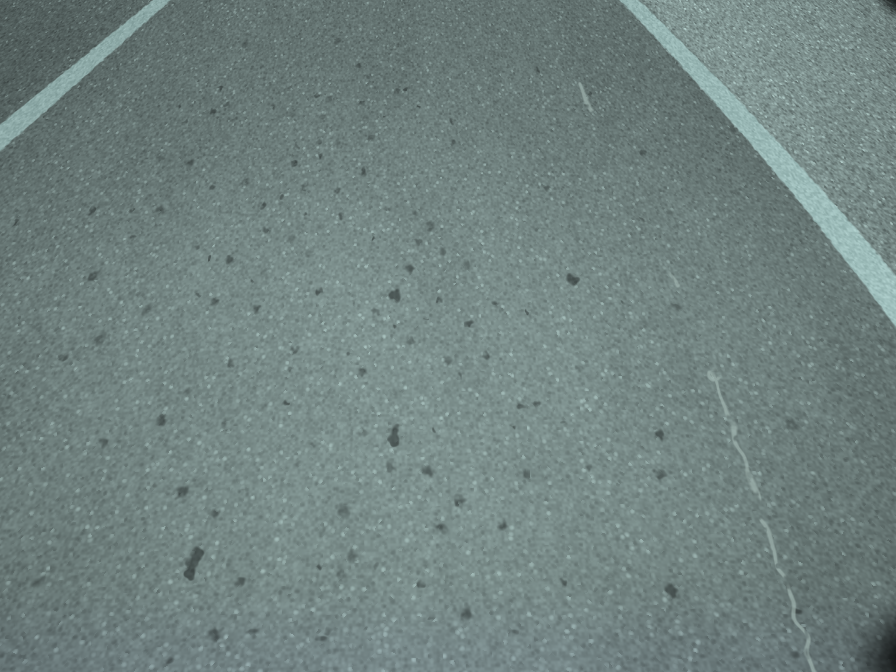
A Shadertoy shader for this texture:

```glsl
// Worn asphalt lane seen from above, with two painted edge lines, oil drips and a pale crack.
// A conformal log mapping shrinks the grain towards the far end; pebbles come from
// jittered cells, drips from hashed cells, and soft gradients give the light.
#define ROAD_TINT vec3(0.868, 1.0, 0.982)
#define PAINT_COLOR vec3(0.62, 0.745, 0.735)
#define FAR_LIGHT 0.455
#define NEAR_LIGHT 0.565
#define SIDE_FALLOFF 0.105
#define PERSPECTIVE 0.55
#define PEBBLE_FREQ 105.0
#define GRAIN_GAIN 0.125
#define DRIP_FREQ 17.0
#define DRIP_DARKNESS 0.38

float hash(vec2 p) {
    vec3 q = fract(vec3(p.xyx) * 0.1031);
    q += dot(q, q.yzx + 33.33);
    return fract((q.x + q.y) * q.z);
}

vec2 hash2(vec2 p) {
    return vec2(hash(p + 17.3), hash(p + 61.7));
}

float noise(vec2 p) {
    vec2 i = floor(p), f = fract(p);
    f = f * f * (3.0 - 2.0 * f);
    return mix(mix(hash(i), hash(i + vec2(1, 0)), f.x),
               mix(hash(i + vec2(0, 1)), hash(i + vec2(1, 1)), f.x), f.y);
}

float fbm(vec2 p) {
    float sum = 0.0, amp = 0.5;
    for (int i = 0; i < 4; i++) {
        sum += amp * noise(p);
        p = p * 2.03 + 11.7;
        amp *= 0.5;
    }
    return sum;
}

float segmentDist(vec2 p, vec2 a, vec2 b) {
    vec2 d = b - a;
    return length(p - a - d * clamp(dot(p - a, d) / dot(d, d), 0.0, 1.0));
}

// Stones: x is the tone of the nearest one, y marks rare bright chips
vec2 pebbles(vec2 p) {
    vec2 cell = floor(p);
    float nearest = 9.0, tone = 0.0;
    for (int k = 0; k < 9; k++) {
        vec2 c = cell + vec2(k % 3 - 1, k / 3 - 1);
        float d = length(p - c - hash2(c));
        if (d < nearest) { nearest = d; tone = hash(c + 5.1); }
    }
    float body = 1.0 - smoothstep(0.1, 0.65, nearest);
    return vec2((tone - 0.5) * body, smoothstep(0.9, 1.0, tone) * body);
}

// Oil drips scattered over the road plane, denser near the lane centre
float drips(vec2 road, float density) {
    vec2 p = road * DRIP_FREQ;
    p += 0.16 * (vec2(noise(p * 7.0), noise(p * 7.0 + 31.0)) - 0.5);
    vec2 cell = floor(p);
    float mask = 0.0;
    for (int k = 0; k < 9; k++) {
        vec2 c = cell + vec2(k % 3 - 1, k / 3 - 1);
        vec2 d = p - c - hash2(c);
        d.y *= mix(0.75, 1.2, hash(c + 2.9));
        float size = mix(0.07, 0.17, hash(c + 8.4));
        float present = step(hash(c + 41.0), density);
        float strength = mix(0.25, 1.0, hash(c + 3.7));
        mask = max(mask, present * strength * (1.0 - smoothstep(size * 0.3, size * 1.4, length(d))));
    }
    return mask;
}

float stain(vec2 p, vec2 a, vec2 b, float radius) {
    float d = segmentDist(p, a, b) + 0.008 * (noise(p * 130.0) - 0.5);
    return 1.0 - smoothstep(radius * 0.5, radius * 1.2, d);
}

void mainImage(out vec4 fragColor, in vec2 fragCoord) {
    vec2 p = fragCoord / iResolution.y;
    float t = 1.0 - p.y, px = 1.0 / iResolution.y;
    float scale = 1.0 - PERSPECTIVE * p.y;
    vec2 road = vec2((p.x - 0.6) / scale, -log(scale) / PERSPECTIVE) + 4.0;

    // Edge lines, as signed horizontal offsets from their centres
    float leftX = p.x - (0.241 - 1.178 * t);
    float rightX = p.x - (0.936 + t - 0.25 * t * t);
    float shoulder = smoothstep(0.0, 0.03, rightX);

    // Broad light
    float side = (p.x - 0.63) / 0.67;
    float light = mix(FAR_LIGHT, NEAR_LIGHT, smoothstep(0.0, 0.5, t));
    light -= SIDE_FALLOFF * side * side + 0.03 * smoothstep(0.7, 1.0, t);
    light += 0.17 * shoulder * smoothstep(0.6, 0.1, t);
    light += 0.05 * (fbm(road * vec2(9.0, 4.0)) - 0.47);

    // Grain
    vec2 stone = pebbles(road * PEBBLE_FREQ);
    float fine = noise(road * 210.0) - 0.5;
    light += GRAIN_GAIN * (1.0 + 0.7 * shoulder) * (stone.x + 0.65 * fine) + 0.08 * stone.y;

    // Drips and the heavier stains
    float density = 0.5 * exp(-pow((p.x - 0.52) / 0.32, 2.0)) * smoothstep(0.02, 0.2, t);
    float oil = drips(road, density + 0.03 * (1.0 - shoulder));
    oil = max(oil, stain(p, vec2(0.281, 0.145), vec2(0.294, 0.178), 0.009));
    oil = max(oil, stain(p, vec2(0.586, 0.342), vec2(0.588, 0.36), 0.007));
    oil = max(oil, stain(p, vec2(0.583, 0.559), vec2(0.587, 0.56), 0.009));
    oil = max(oil, stain(p, vec2(0.85, 0.586), vec2(0.855, 0.583), 0.008));
    light *= 1.0 - DRIP_DARKNESS * oil;
    vec3 color = light * mix(ROAD_TINT, vec3(0.865, 0.99, 1.0), smoothstep(0.85, 1.0, t));

    // Pale broken crack with two short scratches further away
    vec2 w = p + vec2(0.014 * (noise(p * 38.0) - 0.5), 0.0);
    float crack = segmentDist(w, vec2(1.062, 0.444), vec2(1.214, 0.0));
    crack = min(crack, segmentDist(w, vec2(0.865, 0.875), vec2(0.882, 0.836)));
    crack = min(crack, segmentDist(w, vec2(0.994, 0.6), vec2(1.008, 0.575)));
    crack = min(crack, abs(length(p - vec2(1.063, 0.443)) - 0.008));
    float worn = smoothstep(0.15, 0.5, noise(p * 95.0));
    color = mix(color, vec3(0.63, 0.71, 0.69), 0.7 * worn * (1.0 - smoothstep(0.001, 0.003 + px, crack)));

    // Paint, with chipped borders
    float ragged = 0.003 * (noise(road * 130.0) - 0.5);
    float leftLine = 1.0 - smoothstep(-px, 2.0 * px, abs(leftX) - 0.0125 - 0.05 * t + ragged);
    float rightLine = 1.0 - smoothstep(-px, 2.0 * px, abs(rightX) - 0.0135 + ragged - 0.035 * t);
    vec3 paint = PAINT_COLOR + 0.1 * fine + 0.06 * stone.x;
    color = mix(color, paint * 0.93, 0.9 * leftLine);
    color = mix(color, paint * (0.97 + 0.15 * t), 0.93 * rightLine);

    // Dark lens corners on the right
    color *= mix(0.15, 1.0, smoothstep(0.01, 0.11, length(p - vec2(1.365, 0.015))));
    color *= mix(0.3, 1.0, smoothstep(0.02, 0.05, length(p - vec2(1.345, 1.015))));
    fragColor = vec4(clamp(color, 0.0, 1.0), 1.0);
}
```
